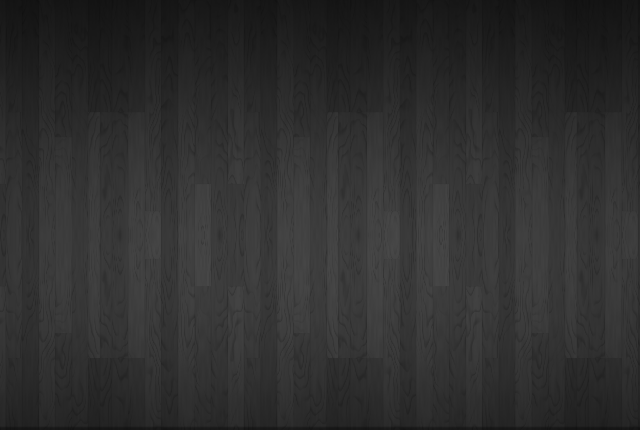
Write a Shadertoy shader that draws this texture.

```glsl
// Dark wood floor: vertical planks in a repeating, vertically mirrored tile under soft light.
#define TILES 2.685         // repeats across the canvas
#define TILE_START 0.138    // left edge of a tile, in canvas widths
#define MIRROR_Y 0.453      // height of the mirror line
#define PLANK 0.0693        // full plank width, in tiles
#define SEAM_DARK 0.06
#define TONE_CONTRAST 0.8
#define RINGS 6.0           // growth rings per plank width
#define RING_DARK 0.15
#define FIBRE 0.09
#define LIGHT_CENTER vec2(0.5, 0.40)
#define LIGHT_FALLOFF vec2(0.6, 2.75)

const int PLANKS = 15;
const float LIGHT_LEVEL = 0.252;

// Half length of each centre board, in canvas heights (1 = no joint)
const float JOINT[PLANKS] = float[](0.286, 0.286, 0.286, 0.286, 0.056,
    1.0, 1.0, 0.119, 1.0, 0.119, 0.286, 1.0, 1.0, 0.228, 1.0);
// Tone of the centre board and of the boards beyond its joints
const float INNER_TONE[PLANKS] = float[](1.08, 0.95, 0.93, 1.07, 1.12,
    0.88, 1.04, 1.11, 0.94, 0.93, 0.98, 0.87, 1.05, 1.06, 0.94);
const float OUTER_TONE[PLANKS] = float[](0.82, 0.85, 0.87, 0.90, 1.03,
    0.88, 1.04, 0.98, 0.94, 1.06, 0.93, 0.87, 1.05, 0.95, 0.94);

float hash(vec2 p) {
    vec3 q = fract(p.xyx * 0.1031);
    q += dot(q, q.yzx + 33.33);
    return fract((q.x + q.y) * q.z);
}

float noise(vec2 p) {
    vec2 i = floor(p), f = fract(p);
    f = f * f * (3.0 - 2.0 * f);
    return mix(mix(hash(i), hash(i + vec2(1, 0)), f.x),
               mix(hash(i + vec2(0, 1)), hash(i + vec2(1, 1)), f.x), f.y);
}

// Brightness of the grain; p is in plank widths, y measured from the mirror line
float woodGrain(vec2 p, float seed, bool centred) {
    float heart = centred ? 0.0 : (hash(vec2(seed, 7.0)) - 0.5) * 1.8;
    vec2 offset = vec2(seed * 17.0, seed * 31.0);
    float warp = noise(p * vec2(2.0, 0.5) + offset) - 0.5
               + 0.3 * (noise(p * vec2(4.0, 1.6) + offset) - 0.5);
    float dist = length(vec2(p.x - heart, p.y * 0.14)) + 0.4 * warp;

    // Thin, broken growth lines with a softer inner side
    float phase = fract(dist * RINGS);
    float ring = smoothstep(0.5, 0.85, phase) * (1.0 - smoothstep(0.85, 1.0, phase));
    float strength = smoothstep(0.25, 0.8, noise(p * vec2(2.0, 0.5) + offset + 50.0));

    float fibre = noise(p * vec2(10.0, 1.2) + offset) - 0.5;
    float knot = centred ? exp(-30.0 * dot(p * vec2(1.0, 0.4), p * vec2(1.0, 0.4))) : 0.0;
    return 1.0 + FIBRE * fibre - RING_DARK * ring * strength - 0.15 * knot;
}

void mainImage(out vec4 fragColor, in vec2 fragCoord) {
    vec2 uv = fragCoord / iResolution.xy;
    float tileX = fract((uv.x - TILE_START) * TILES);
    float height = abs(uv.y - MIRROR_Y);

    // Two narrow planks open the tile, then full ones follow
    float narrow = 0.5 * (1.0 - 13.0 * PLANK);
    bool isNarrow = tileX < 2.0 * narrow;
    float width = isNarrow ? narrow : PLANK;
    float start = isNarrow ? 0.0 : 2.0 * narrow;
    float column = floor((tileX - start) / width);
    int id = min(int(column) + (isNarrow ? 0 : 2), PLANKS - 1);
    float local = tileX - start - column * width;

    // Plank-width units
    float unitsPerWidth = TILES / PLANK;
    float unitsPerHeight = unitsPerWidth * iResolution.y / iResolution.x;
    float pixel = unitsPerWidth / iResolution.x;
    vec2 p = vec2((local - 0.5 * width) / PLANK, height * unitsPerHeight);

    // Board tone and grain on either side of the joint
    float joint = (height - JOINT[id]) * unitsPerHeight;
    float beyond = smoothstep(-0.5 * pixel, 0.5 * pixel, joint);
    float tone = mix(INNER_TONE[id], OUTER_TONE[id], beyond);
    tone = mix(1.0, tone, TONE_CONTRAST);
    float seed = float(id) + 1.0 + (joint > 0.0 ? 20.0 : 0.0);
    bool centred = id == 2 || id == 8;
    float shade = tone * woodGrain(p, seed, centred && joint < 0.0);

    // Faint seams along the sides, fainter still at the ends
    float side = min(local, width - local) / PLANK;
    float seam = 1.0 - smoothstep(0.0, 0.04 + 0.5 * pixel, side);
    float butt = 1.0 - smoothstep(0.0, 0.04 + 0.5 * pixel, abs(joint));
    shade *= 1.0 - SEAM_DARK * max(seam, 0.5 * butt);

    // Soft light, with a thin shadow along the bottom
    vec2 fromLight = uv - LIGHT_CENTER;
    float light = LIGHT_LEVEL * exp(-dot(LIGHT_FALLOFF, fromLight * fromLight));
    light *= mix(0.65, 1.0, smoothstep(0.004, 0.010, uv.y));

    fragColor = vec4(vec3(shade * light), 1.0);
}
```
